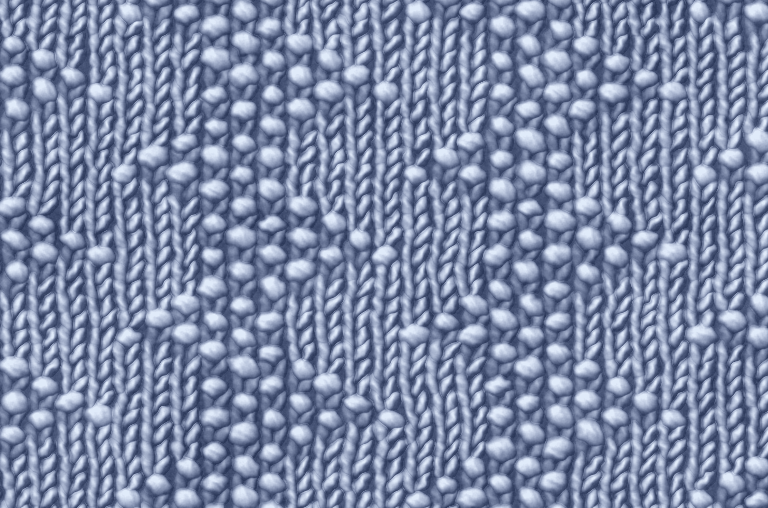
Write a Shadertoy shader that draws this texture.

```glsl
// Blue hand-knitted cloth: columns of plain V stitches crossed by zones of
// moss stitch whose left and right edges step out into alternating points.
// Each stitch is a few ellipsoids in a height field, lit from the upper left.

#define STITCHES vec2(26.8, 31.3)  // stitches across and rows down the canvas
#define REPEAT 10.0                // stitches and rows in one pattern repeat
#define CORE 8.0                   // column at the centre of a moss zone
#define ROW_ASPECT 0.565           // row height over stitch width
#define WOBBLE 0.30                // unevenness of the rows and columns
#define LUMPS 0.13                 // irregular outline of the yarn
#define JITTER 0.12                // variation between single stitches
#define PLY_DEPTH 0.022            // relief of the twisted yarn
#define FUZZ 0.10                  // strength of the fibre noise
#define SHADOW vec3(0.17, 0.22, 0.35)
#define LIGHT vec3(0.88, 0.92, 0.98)

vec2 hash2(vec2 p) {
    vec3 q = fract(p.xyx * vec3(0.1031, 0.1030, 0.0973));
    q += dot(q, q.yzx + 33.33);
    return fract((q.xx + q.yz) * q.zy);
}

float gradDot(vec2 cell, vec2 corner, vec2 f) {
    return dot(hash2(cell + corner) * 2.0 - 1.0, f - corner);
}

// Gradient noise, about -0.7 to 0.7
float noise(vec2 p) {
    vec2 i = floor(p), f = fract(p);
    vec2 u = f * f * (3.0 - 2.0 * f);
    return mix(mix(gradDot(i, vec2(0, 0), f), gradDot(i, vec2(1, 0), f), u.x),
               mix(gradDot(i, vec2(0, 1), f), gradDot(i, vec2(1, 1), f), u.x), u.y);
}

// Reach of a moss zone: gentle slope above its point, steep slope below
float mossReach(float row, float pointRow, float longest) {
    float t = mod(row - pointRow + 3.0, REPEAT) - 3.0;
    return max(1.0, longest + (t > 0.0 ? -0.8 * t : 1.5 * t));
}

bool inMoss(vec2 cell) {
    float side = mod(cell.x - CORE + 4.0, REPEAT) - 4.0;
    return side < 0.0 ? -side <= mossReach(cell.y, 0.0, 4.0)
                      : side <= mossReach(cell.y, 5.0, 5.0);
}

// Height of one piece of twisted yarn, leaning clockwise by angle
float strand(vec2 q, vec2 radius, float angle, float lift) {
    float c = cos(angle), s = sin(angle);
    vec2 u = vec2(c * q.x - s * q.y, s * q.x + c * q.y);
    vec2 e = u / radius;
    float d = dot(e, e);
    if (d > 1.0) return -0.2;
    float ply = PLY_DEPTH * sin(15.0 * u.y + 12.0 * u.x);
    return max(-0.2, pow(1.0 - d, 0.6) * (lift + 0.2 + ply) - 0.2 + 0.10 * u.y);
}

// Highest yarn among the stitches around s
float clothHeight(vec2 s) {
    float h = -0.2;
    for (int y = -1; y <= 1; y++)
    for (int x = -1; x <= 1; x++) {
        vec2 cell = floor(s) + vec2(x, y);
        vec2 rnd = hash2(cell + 40.0) - 0.5;
        vec2 q = (s - cell - 0.5) * vec2(1.0, ROW_ASPECT) - rnd * JITTER;
        bool moss = inMoss(cell);
        if (moss && mod(cell.x + cell.y, 2.0) < 0.5) {
            // purl bump
            vec2 size = vec2(0.54, 0.42) * (1.0 + 0.25 * rnd.y);
            h = max(h, strand(q, size, 0.2 + 0.9 * rnd.x, 0.37));
        } else {
            // plain stitch: upright left leg, slanted right leg
            float lift = moss ? 0.03 : 0.21;
            h = max(h, strand(q + vec2(0.27, 0.0), vec2(0.23, 0.54), -0.12 + 0.25 * rnd.x, lift));
            h = max(h, strand(q - vec2(0.21, 0.0), vec2(0.215, 0.48), 0.52 + 0.3 * rnd.y, lift + 0.05));
        }
    }
    return h;
}

void mainImage(out vec4 fragColor, in vec2 fragCoord) {
    vec2 uv = fragCoord / iResolution.xy;
    vec2 s = uv * STITCHES;
    vec2 fibre = s * vec2(1.0, ROW_ASPECT);
    s += WOBBLE * vec2(noise(s * 0.31), noise(s * 0.27 + 50.0));
    s += LUMPS * vec2(noise(fibre * 3.1 + 7.0), 1.6 * noise(fibre * 3.3 + 80.0));

    // Slope and mean height from four taps
    float e = 0.045;
    vec2 dx = vec2(e, 0.0), dy = vec2(0.0, e / ROW_ASPECT);
    float right = clothHeight(s + dx), left = clothHeight(s - dx);
    float up = clothHeight(s + dy), down = clothHeight(s - dy);
    float h = 0.25 * (right + left + up + down);
    vec3 normal = normalize(vec3(left - right, down - up, 2.6 * e));

    // Diffuse light, darkened in the hollows
    float diffuse = max(0.0, dot(normal, normalize(vec3(-0.35, 0.55, 0.8))));
    float open = smoothstep(-0.20, 0.31, h);
    float tone = (0.18 + 0.82 * diffuse) * (0.16 + 0.91 * open);

    // Fibres and slow changes of tone
    tone += FUZZ * (noise(fibre * 7.0) + 0.6 * noise(fibre * 17.0));
    tone += 0.09 * noise(s * 0.2 + 9.0);
    tone = clamp(tone, 0.0, 1.0);

    vec3 colour = mix(SHADOW, LIGHT, tone);
    colour += tone * (1.0 - tone) * vec3(0.0, 0.02, 0.12);
    fragColor = vec4(colour, 1.0);
}
```
